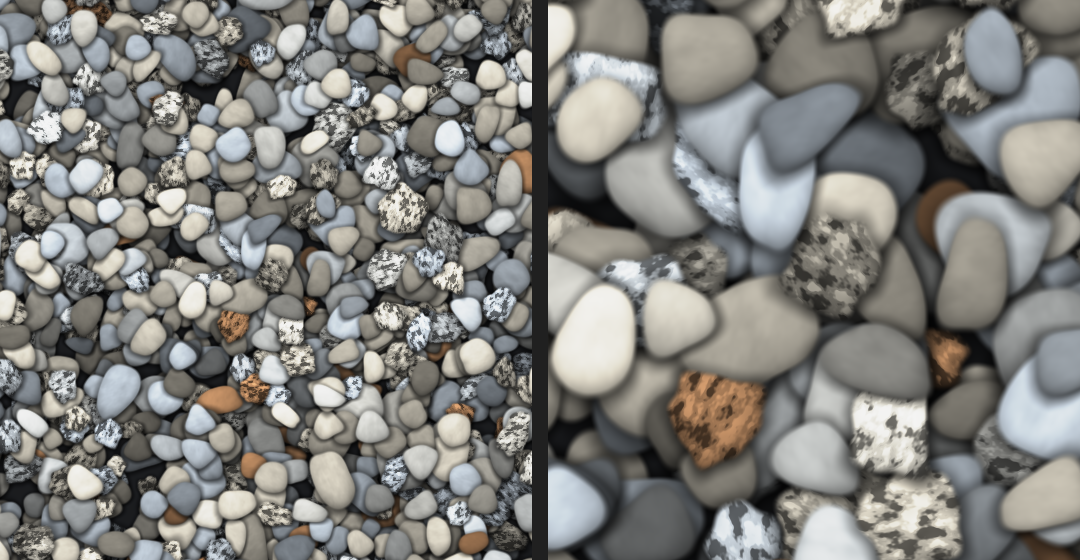
Left: the whole. Right: its middle third, enlarged.
Write a WebGL 1 fragment shader that draws this texture.

```glsl
precision highp float;
// A bed of mixed river pebbles, seen from above in soft daylight.
// Jittered grids of rounded stones are painted from the deepest layer up;
// each stone shades what lies under it, then adds its own dome and grain.

uniform vec2 u_resolution;

#define PEBBLE 0.069      // mean grid cell, in canvas heights
#define TOP_DENSITY 0.42  // share of cells filled in the top layer
#define SHADOW 0.66       // contact shadow strength
#define SOFTNESS 0.0024   // width of stone edges
#define ROUGH_SHARE 0.27  // share of speckled, angular stones
#define RUST_SHARE 0.035  // share of reddish brown stones
#define EXPOSURE 1.04
#define LIGHT vec2(-0.35, 0.94)

const int LAYERS = 6;
const vec3 GAP = vec3(0.10, 0.105, 0.115);
const vec3 CREAM = vec3(1.03, 1.0, 0.925);
const vec3 SLATE = vec3(0.94, 0.995, 1.05);
const vec3 RUST = vec3(0.92, 0.68, 0.48);

vec4 hash4(vec2 p) {
  vec4 q = fract(p.xyxy * vec4(0.1031, 0.1030, 0.0973, 0.1099));
  q += dot(q, q.wzxy + 33.33);
  return fract((q.xxyz + q.yzzw) * q.zywx);
}

mat2 rotation(float a) {
  float c = cos(a), s = sin(a);
  return mat2(c, s, -s, c);
}

float noise(vec2 p) {
  vec2 i = floor(p), f = fract(p);
  f = f * f * (3.0 - 2.0 * f);
  float low = mix(hash4(i).x, hash4(i + vec2(1.0, 0.0)).x, f.x);
  float high = mix(hash4(i + vec2(0.0, 1.0)).x, hash4(i + 1.0).x, f.x);
  return mix(low, high, f.y);
}

float fbm(vec2 p) {
  float sum = 0.0, gain = 0.55;
  for (int i = 0; i < 3; i++) {
    sum += gain * noise(p);
    p = rotation(0.7) * p * 2.03 + 7.1;
    gain *= 0.5;
  }
  return sum;
}

// Radius-like field of a stone outline: 0 at the centre, 1 on the edge.
float outline(vec2 q, vec4 shape, float rough) {
  q.x *= 1.0 + 0.38 * (shape.x - 0.5) * clamp(q.y, -1.0, 1.0);
  q.y *= 1.0 + 0.50 * (shape.y - 0.5) * clamp(q.x, -1.0, 1.0);
  float n = mix(2.0, 2.9, shape.z);
  vec2 a = pow(abs(q) + 1e-4, vec2(n));
  float r = pow(a.x + a.y, 1.0 / n);
  float t = atan(q.y, q.x + 1e-5);
  float wobble = 0.05 * cos(3.0 * t + 6.3 * shape.w)
    + (0.015 + 0.04 * rough) * cos(5.0 * t + 20.0 * shape.x)
    + 0.03 * rough * cos(8.0 * t + 30.0 * shape.y);
  return r * (1.0 + wobble);
}

// Stone colour before lighting: tint, tone, mottling and speckles.
vec3 stoneColor(vec2 p, vec4 tone, float rough) {
  vec3 tint = mix(SLATE, CREAM, smoothstep(0.15, 0.65, tone.x));
  tint = mix(tint, RUST, step(1.0 - RUST_SHARE, tone.z));
  float value = mix(0.43, 1.0, pow(tone.y, 0.8));
  vec2 s = rotation(6.3 * tone.w) * p * vec2(48.0, 75.0) + tone.zw * 90.0;
  float grain = fbm(s);
  float speck = fbm(s * 2.3 + 31.0);
  value *= 1.0 + (0.22 + 0.25 * rough) * (grain - 0.48);
  value *= 1.0 - 0.55 * rough * smoothstep(0.48, 0.66, speck);
  value += 0.22 * rough * smoothstep(0.45, 0.28, speck);
  return tint * value;
}

void main() {
  vec2 p = gl_FragCoord.xy / u_resolution.y;
  vec3 col = GAP;

  for (int k = 0; k < LAYERS; k++) {
    float layer = float(k);
    float rise = layer / float(LAYERS - 1);
    float cell = PEBBLE * (1.0 + 0.27 * sin(layer * 2.4));
    mat2 turn = rotation(layer * 1.1 + 0.3);
    vec2 light = turn * LIGHT;
    vec2 g = turn * p / cell + 40.0 + layer * 37.3;

    for (int j = -1; j <= 1; j++) {
      for (int i = -1; i <= 1; i++) {
        vec2 id = floor(g) + vec2(float(i), float(j));
        vec4 place = hash4(id + 3.7);
        if (place.w > mix(1.0, TOP_DENSITY, rise)) continue;
        vec4 shape = hash4(id + 71.3);
        vec4 tone = hash4(id + 157.9);
        float rough = step(1.0 - ROUGH_SHARE, fract(tone.w * 7.0 + shape.w));

        vec2 v = g - id - mix(vec2(0.17), vec2(0.83), place.xy);
        float size = mix(0.35, 0.50, place.z);
        float stretch = sqrt(mix(1.0, 1.85, shape.w * shape.w));
        vec2 q = rotation(6.283 * fract(shape.x * 5.0 + tone.x)) * v;
        float r = outline(q / (size * vec2(stretch, 1.0 / stretch)), shape, rough);
        if (r > 1.4) continue;

        // Contact shadow, heavier on the side away from the light.
        float away = -dot(v, light) / (length(v) + 1e-4);
        col *= 1.0 - SHADOW * (0.75 + 0.25 * away) * smoothstep(1.4, 0.92, r);

        float edge = SOFTNESS / (cell * size);
        float cover = 1.0 - smoothstep(1.0 - edge, 1.0 + edge, r);
        if (cover > 0.0) {
          float lit = dot(v / size, light);
          float shade = 0.98 + 0.19 * lit * r - 0.27 * pow(min(r, 1.0), 5.0);
          shade *= mix(0.62, 1.0, rise);
          col = mix(col, stoneColor(p, tone, rough) * shade, cover);
        }
      }
    }
  }
  col *= EXPOSURE;
  col = mix(col, 0.84 + 0.12 * (1.0 - exp((0.84 - col) * 8.0)), step(0.84, col));
  gl_FragColor = vec4(clamp(col, 0.0, 1.0), 1.0);
}
```
